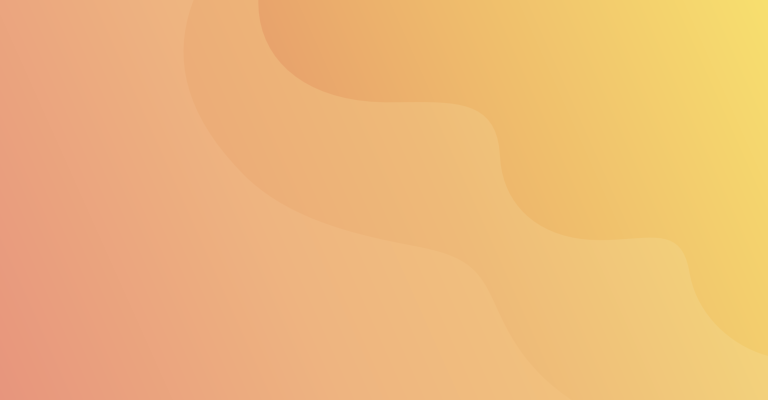
A Shadertoy shader for this background:

```glsl
// Warm abstract backdrop: three flat layers with wavy borders, coral to yellow.
// Each border is a chain of cubic curves turned into a signed distance, and
// each layer is filled with its own three-stop gradient along one slanted axis.

const float CANVAS_HEIGHT = 0.518;            // height when the width is 1
const vec2 GRADIENT_AXIS = vec2(1.0, 0.45);
const int CURVE_STEPS = 18;

vec3 rgb(float r, float g, float b) {
    return vec3(r, g, b) / 255.0;
}

vec2 cubicPoint(vec2 a, vec2 b, vec2 c, vec2 d, float t) {
    vec2 ab = mix(a, b, t), bc = mix(b, c, t), cd = mix(c, d, t);
    return mix(mix(ab, bc, t), mix(bc, cd, t), t);
}

float segmentDistance(vec2 p, vec2 a, vec2 b) {
    vec2 ap = p - a, ab = b - a;
    return length(ap - ab * clamp(dot(ap, ab) / dot(ab, ab), 0.0, 1.0));
}

// field.x: nearest distance; field.y: sign, flipped for each border piece to the left
vec2 addCurve(vec2 field, vec2 p, vec2 a, vec2 b, vec2 c, vec2 d) {
    vec2 from = a;
    for (int i = 1; i <= CURVE_STEPS; i++) {
        vec2 to = cubicPoint(a, b, c, d, float(i) / float(CURVE_STEPS));
        field.x = min(field.x, segmentDistance(p, from, to));
        if ((from.y > p.y) != (to.y > p.y)) {
            float crossing = mix(from.x, to.x, (p.y - from.y) / (to.y - from.y));
            if (crossing < p.x) field.y = -field.y;
        }
        from = to;
    }
    return field;
}

// Signed distances, positive on the upper right side of each border
float middleLayer(vec2 p) {
    vec2 start = vec2(0.2565, 0.529), bend = vec2(0.319, 0.290);
    vec2 crest = vec2(0.547, 0.198), drop = vec2(0.638, 0.138);
    vec2 f = vec2(1e3, -1.0);
    f = addCurve(f, p, start, vec2(0.223, 0.453), vec2(0.234, 0.375), bend);
    f = addCurve(f, p, bend, vec2(0.3815, 0.229), vec2(0.479, 0.211), crest);
    f = addCurve(f, p, crest, vec2(0.599, 0.1875), vec2(0.620, 0.174), drop);
    f = addCurve(f, p, drop, vec2(0.656, 0.102), vec2(0.6745, 0.042), vec2(0.755, -0.007));
    return f.x * f.y;
}

float topLayer(vec2 p) {
    vec2 start = vec2(0.337, 0.529), shelf = vec2(0.501, 0.3855);
    vec2 drop = vec2(0.651, 0.316), lowShelf = vec2(0.781, 0.207);
    vec2 lowDrop = vec2(0.898, 0.164);
    vec2 f = vec2(1e3, -1.0);
    f = addCurve(f, p, start, vec2(0.329, 0.447), vec2(0.391, 0.387), shelf);
    f = addCurve(f, p, shelf, vec2(0.586, 0.3855), vec2(0.647, 0.3945), drop);
    f = addCurve(f, p, drop, vec2(0.654, 0.251), vec2(0.703, 0.207), lowShelf);
    f = addCurve(f, p, lowShelf, vec2(0.846, 0.207), vec2(0.888, 0.228), lowDrop);
    f = addCurve(f, p, lowDrop, vec2(0.9075, 0.108), vec2(0.957, 0.065), vec2(1.009, 0.055));
    return f.x * f.y;
}

// Three colours placed at the positions in stops
vec3 gradient(float s, vec3 stops, vec3 low, vec3 mid, vec3 high) {
    float lower = clamp((s - stops.x) / (stops.y - stops.x), 0.0, 1.0);
    float upper = clamp((s - stops.y) / (stops.z - stops.y), 0.0, 1.0);
    return mix(mix(low, mid, lower), high, upper);
}

float coverage(float dist, float pixel) {
    return smoothstep(-0.75 * pixel, 0.75 * pixel, dist);
}

void mainImage(out vec4 fragColor, in vec2 fragCoord) {
    vec2 p = fragCoord / iResolution.xy * vec2(1.0, CANVAS_HEIGHT);
    float pixel = 1.0 / iResolution.x;
    float s = dot(p, GRADIENT_AXIS);

    // Layer fills
    vec3 coral = gradient(s, vec3(0.0, 0.45, 0.75),
        rgb(231.0, 149.0, 125.0), rgb(238.0, 180.0, 128.0), rgb(241.0, 193.0, 125.0));
    vec3 apricot = gradient(s, vec3(0.44, 0.70, 1.02),
        rgb(236.0, 173.0, 120.0), rgb(238.0, 186.0, 120.0), rgb(243.0, 210.0, 123.0));
    vec3 gold = gradient(s, vec3(0.56, 0.80, 1.23),
        rgb(232.0, 163.0, 108.0), rgb(238.0, 185.0, 108.0), rgb(247.0, 223.0, 110.0));

    // Stack from back to front
    vec3 color = mix(coral, apricot, coverage(middleLayer(p), pixel));
    color = mix(color, gold, coverage(topLayer(p), pixel));
    fragColor = vec4(color, 1.0);
}
```
